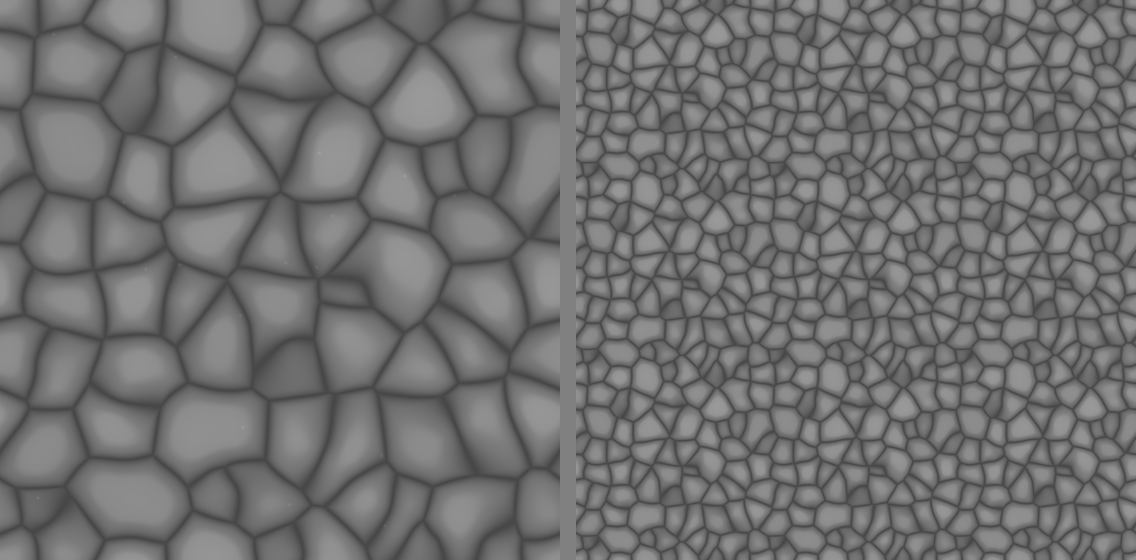
Left: one tile. Right: repeated 3 by 3.
Write a three.js fragment shader that draws this texture.

```glsl
// Seamless height map of packed, rounded pebble-like cells in soft grey.
// Each cell grows from a short random segment with its own radius; the gap
// between the nearest and the other segments gives the rise from the cracks.

varying vec2 vUv;

const float GRID = 8.0;           // seeds across and up (whole number)
const vec2 SHIFT = vec2(0.196, 0.58); // moves the pattern over the canvas
const float JITTER = 0.84;        // scatter of the seeds, in grid units
const float MAX_LENGTH = 0.42;    // longest half segment
const float MAX_RADIUS = 0.30;    // head start of the largest cells
const float PEAK_SOFTNESS = 0.13; // rounds the ridge over each seed
const float CORNER_POWER = 4.0;   // lower values round the contours more
const float CRACK_SOFTNESS = 0.01;
const float WARP = 0.22;          // bend of the cracks
const float RISE = 0.09;          // distance over which the flanks rise
const float CRACK_GREY = 0.25;
const float FLANK_GAIN = 0.285;
const float PLATEAU_GAIN = 0.05;
const float SPECK_GRID = 24.0;
const float SPECK_GAIN = 0.06;

// Three random values from a grid point, without sine
vec3 hash3(vec2 p) {
  vec3 q = fract(p.xyx * vec3(0.1031, 0.1030, 0.0973));
  q += dot(q, q.yxz + 33.33);
  return fract((q.xxy + q.yzz) * q.zyx);
}

// Wraps a grid point so that the pattern tiles
vec2 wrap(vec2 cell, float period) {
  return floor(mod(cell + 0.5, period));
}

// Smooth periodic noise with two components in -0.5..0.5
vec2 wrappedNoise(vec2 p, float period) {
  vec2 i = floor(p);
  vec2 f = fract(p);
  f = f * f * (3.0 - 2.0 * f);
  vec2 a = hash3(wrap(i, period) + 71.0).xy;
  vec2 b = hash3(wrap(i + vec2(1.0, 0.0), period) + 71.0).xy;
  vec2 c = hash3(wrap(i + vec2(0.0, 1.0), period) + 71.0).xy;
  vec2 d = hash3(wrap(i + 1.0, period) + 71.0).xy;
  return mix(mix(a, b, f.x), mix(c, d, f.x), f.y) - 0.5;
}

// Softened distance from p to the seed segment of a cell, less its radius
float seedDistance(vec2 p, vec2 cell) {
  vec2 id = wrap(cell, GRID);
  vec3 place = hash3(id + 5.0);
  vec3 shape = hash3(id + 137.0);
  float angle = 3.14159 * place.z;
  vec2 axis = vec2(cos(angle), sin(angle));
  float halfLength = MAX_LENGTH * shape.x * shape.x * shape.x;
  vec2 toPoint = p - cell - 0.5 - JITTER * (place.xy - 0.5);
  float along = clamp(dot(toPoint, axis), -halfLength, halfLength);
  vec2 away = toPoint - axis * along;
  return sqrt(dot(away, away) + PEAK_SOFTNESS * PEAK_SOFTNESS)
    - MAX_RADIUS * shape.y;
}

// x: rounded distance to the crack, y: random value of the cell
vec2 pebble(vec2 p) {
  vec2 base = floor(p);
  vec2 owner = base;
  float nearest = 1e5;
  for (int y = -2; y <= 2; y++) {
    for (int x = -2; x <= 2; x++) {
      vec2 cell = base + vec2(float(x), float(y));
      float d = seedDistance(p, cell);
      if (d < nearest) {
        nearest = d;
        owner = cell;
      }
    }
  }
  // Power mean of the gaps to the other seeds: zero only on the cracks
  float sum = 0.0;
  for (int y = -2; y <= 2; y++) {
    for (int x = -2; x <= 2; x++) {
      vec2 cell = base + vec2(float(x), float(y));
      vec2 offset = abs(cell - owner);
      if (offset.x + offset.y > 0.5) {
        float gap = 0.5 * (seedDistance(p, cell) - nearest);
        // Fades out before the rim of the searched window
        float reach = 1.0 - smoothstep(0.45, 0.6, gap);
        sum += reach * pow(max(gap, 0.001), -CORNER_POWER);
      }
    }
  }
  float edge = pow(max(sum, 1.0), -1.0 / CORNER_POWER);
  return vec2(edge, hash3(wrap(owner, GRID) + 137.0).z);
}

// Rare faint dots of dust
float specks(vec2 p) {
  vec3 h = hash3(wrap(floor(p), SPECK_GRID) + 211.0);
  vec2 offset = fract(p) - mix(vec2(0.25), vec2(0.75), h.xy);
  return step(0.972, h.z) * exp(-dot(offset, offset) * 300.0);
}

void main() {
  vec2 p = fract(vUv + SHIFT) * GRID;
  p += WARP * wrappedNoise(p, GRID);
  vec2 cell = pebble(p);
  float edge = sqrt(cell.x * cell.x + CRACK_SOFTNESS * CRACK_SOFTNESS);

  // Steep flanks that ease into a pale plateau; the cell tone fades at cracks
  float height = FLANK_GAIN * (1.0 - exp(-edge / RISE));
  height += PLATEAU_GAIN * smoothstep(0.14, 0.22, edge);
  height *= mix(1.0, mix(0.9, 1.06, cell.y), smoothstep(0.0, 0.08, edge));

  float grey = CRACK_GREY + height + SPECK_GAIN * specks(vUv * SPECK_GRID);
  gl_FragColor = vec4(vec3(grey), 1.0);
}
```
